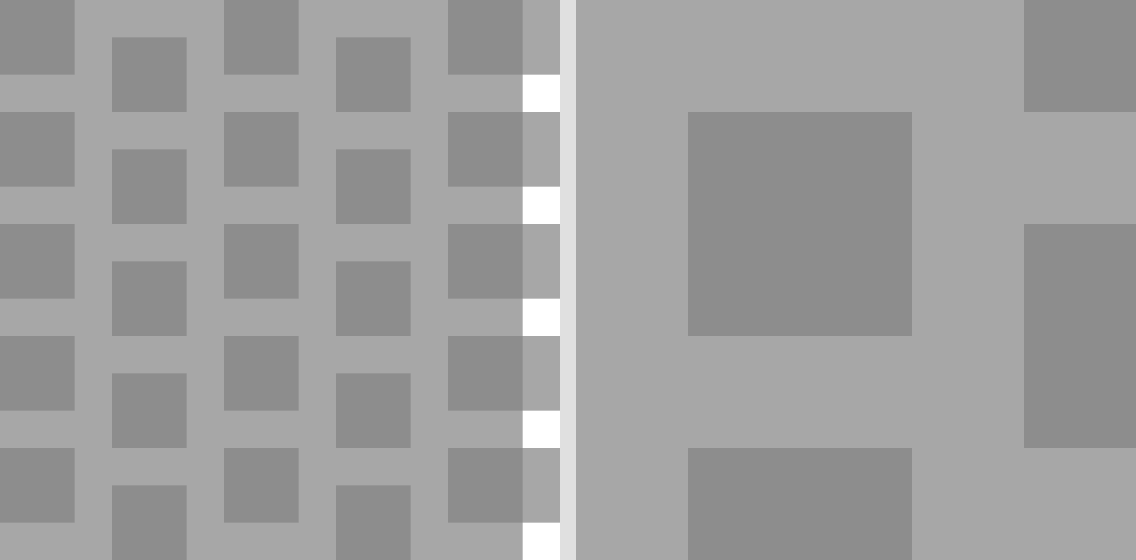
Left: the whole. Right: its middle third, enlarged.
Write a Shadertoy shader that draws this pattern.

```glsl
// Staggered columns of dark grey squares on a lighter grey ground, with white
// notches down the right edge. A 15 x 15 module grid is folded into repeating
// cells, and each edge is smoothed by its pixel coverage along each axis.

const float MODULES     = 15.0;  // modules across and down the canvas
const float PITCH       = 3.0;   // modules from one square to the next
const float SQUARE      = 2.0;   // side of a square, in modules
const float STAGGER     = 1.0;   // drop of every second column, in modules
const float NOTCH_START = 14.0;  // left side of the notched margin, in modules

const vec3 GROUND_COLOR = vec3(0.655);
const vec3 SQUARE_COLOR = vec3(0.553);
const vec3 NOTCH_COLOR  = vec3(1.0);

// Share of a pixel lying inside an edge at signed distance d
float coverage(float d, float pixel) {
    return clamp(0.5 - d / pixel, 0.0, 1.0);
}

// Repeating bar that starts at each multiple of PITCH
float bars(float x, float pixel) {
    float center = 0.5 * SQUARE;
    float folded = mod(x - center + 0.5 * PITCH, PITCH) - 0.5 * PITCH;
    return coverage(abs(folded) - center, pixel);
}

void mainImage(out vec4 fragColor, in vec2 fragCoord) {
    // Module coordinates, measured from the top left
    vec2 pixel = MODULES / iResolution.xy;
    vec2 p = fragCoord * pixel;
    p.y = MODULES - p.y;

    // Squares, with odd columns dropped; columns change mid-gap
    float column = floor((p.x + 0.5 * (PITCH - SQUARE)) / PITCH);
    float drop = STAGGER * mod(column, 2.0);
    float square = bars(p.x, pixel.x) * bars(p.y - drop, pixel.y);

    // Notches in the margin, level with the gaps of the even columns
    float margin = coverage(NOTCH_START - p.x, pixel.x);
    float notch = margin * (1.0 - bars(p.y, pixel.y));

    vec3 color = mix(GROUND_COLOR, SQUARE_COLOR, square);
    color = mix(color, NOTCH_COLOR, notch);
    fragColor = vec4(color, 1.0);
}
```
